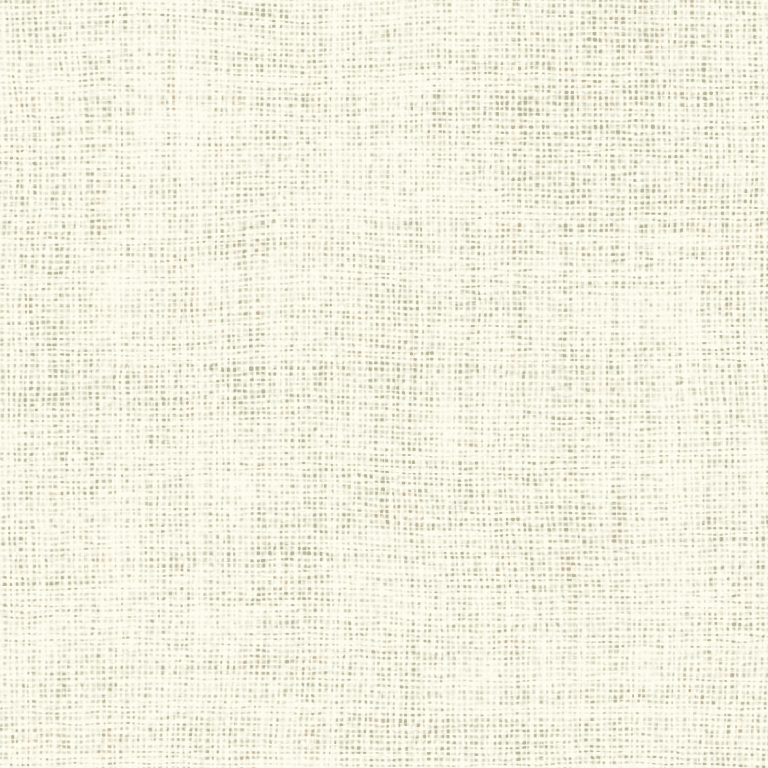
A WebGL 1 fragment shader for this texture:

```glsl
precision highp float;
// Draws a pale cream linen cloth: a fine uneven plain weave with small olive gaps.
uniform vec2 u_resolution;

const vec2 THREADS = vec2(132.0, 136.0);      // threads across and up the canvas
const float GAP_WIDTH = 0.27;                 // gap radius, in thread pitches
const float GAP_JITTER = 0.4;                 // sideways wander of single threads
const float WARP = 0.9;                       // slow bending of the whole weave, in threads
const vec2 GROOVE = vec2(0.05, 0.075);        // shade between upright and level threads
const float DEPTH_MIN = 0.2;                  // shade of the faintest gap
const float DEPTH_MAX = 1.05;                 // shade of the deepest gap
const float GRAIN = 0.2;                      // strength of the fibre grain
const float PATCHES = 1.0;                    // strength of worn patches
const float STREAKS = 1.3;                    // strength of long streaks
const vec3 CREAM = vec3(0.995, 0.990, 0.935);
const vec3 OLIVE = vec3(0.745, 0.740, 0.635);
const vec3 TAN = vec3(0.790, 0.730, 0.620);

float hash(vec2 p) {
  return fract(sin(dot(p, vec2(127.1, 311.7))) * 43758.5453);
}

float noise(vec2 p) {
  vec2 cell = floor(p);
  vec2 f = fract(p);
  f = f * f * (3.0 - 2.0 * f);
  return mix(mix(hash(cell), hash(cell + vec2(1.0, 0.0)), f.x),
             mix(hash(cell + vec2(0.0, 1.0)), hash(cell + vec2(1.0, 1.0)), f.x), f.y);
}

float cloud(vec2 p) {
  return 0.55 * noise(p) + 0.3 * noise(p * 2.1 + 17.0) + 0.15 * noise(p * 4.3 + 41.0);
}

// Darkness of the gap beside one thread, which wanders and swells along its length.
float threadGap(float across, float along, float seed, float pixel) {
  float id = floor(across);
  float wander = noise(vec2(id + seed, along * 30.0)) - 0.5;
  float swell = noise(vec2(id + seed + 211.0, along * 14.0));
  float slub = hash(vec2(id, seed));
  float width = GAP_WIDTH * (0.5 + 0.5 * swell + 0.5 * slub);
  float soft = sqrt(width * width + pixel * pixel / 8.0);
  float d = abs(fract(across) - 0.5 - GAP_JITTER * wander) / soft;
  return width / soft * exp(-d * d * d);
}

void main() {
  float side = min(u_resolution.x, u_resolution.y);
  vec2 p = gl_FragCoord.xy / side;

  // Thread coordinates, gently bent
  vec2 bend = vec2(noise(p * vec2(3.0, 5.0) + 3.0), noise(p * vec2(5.0, 3.0) + 29.0)) - 0.5;
  vec2 weave = p * THREADS + 2.0 * WARP * bend;
  vec2 pixel = THREADS / side;

  // Gaps open where the spaces between both sets of threads cross
  vec2 gap = vec2(threadGap(weave.x, p.y, 5.0, pixel.x),
                  threadGap(weave.y, p.x, 73.0, pixel.y));
  vec2 cell = floor(weave);
  float chance = hash(cell + 9.0);
  float depth = mix(DEPTH_MIN, DEPTH_MAX, chance * sqrt(chance));

  // Worn patches and long streaks vary how open the cloth is
  float patches = cloud(p * 8.0 + 11.0) - 0.5;
  float streaks = 0.5 * (noise(p * vec2(50.0, 3.5)) + noise(p * vec2(3.5, 54.0) + 61.0)) - 0.5;
  float openness = clamp(1.0 + PATCHES * patches + STREAKS * streaks, 0.25, 1.8);

  // Fibres lie along the threads in both directions and cross the gaps
  float alongRows = noise(p * vec2(190.0, 410.0) + 37.0);
  float alongColumns = noise(p * vec2(410.0, 190.0));
  float fibres = mix(alongRows, alongColumns, step(0.5, hash(cell + 23.0)));
  float shade = openness * (depth * gap.x * gap.y + dot(GROOVE, gap));
  shade = shade * (0.6 + 0.8 * fibres) + GRAIN * openness * (fibres - 0.47);

  // Most gaps are olive, a few lean to tan
  float warmth = smoothstep(0.5, 0.9, 0.5 * (hash(cell + 51.0) + noise(p * 30.0 + 83.0)));
  vec3 gapColor = mix(OLIVE, TAN, warmth);
  gl_FragColor = vec4(mix(CREAM, gapColor, clamp(shade, 0.0, 1.1)), 1.0);
}
```
